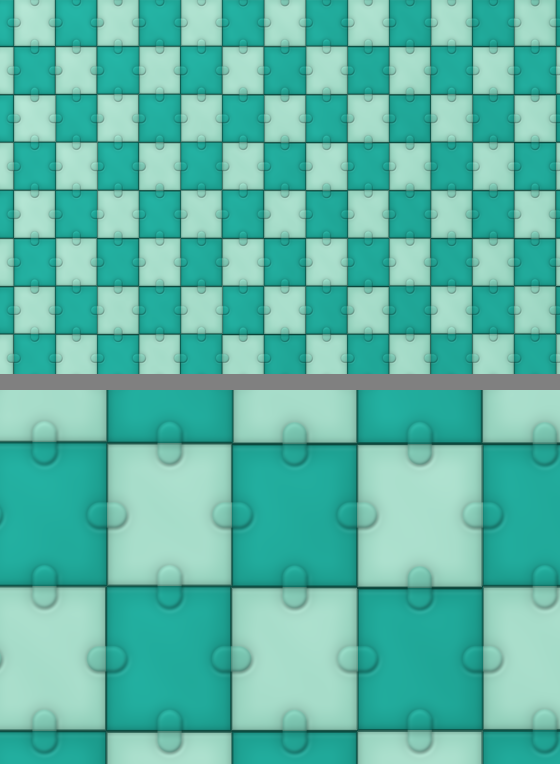
Top: the whole. Bottom: its middle third, enlarged.
This pattern is drawn by a Shadertoy shader. Its source:

```glsl
// Checkerboard of padded mint and teal puzzle tiles joined by raised rounded tabs

const vec2 REPEATS = vec2(13.43, 7.80);     // tiles across and down the canvas
const vec2 GRID_OFFSET = vec2(0.332, 0.831);
const vec2 TILE_SIZE = vec2(0.872, 1.0);    // proportions of one tile

const vec3 MINT_LIT = vec3(0.70, 0.895, 0.825);
const vec3 MINT_SHADE = vec3(0.55, 0.80, 0.715);
const vec3 TEAL_LIT = vec3(0.14, 0.70, 0.64);
const vec3 TEAL_SHADE = vec3(0.10, 0.59, 0.53);
const vec3 TAB_TINT = vec3(0.30, 0.67, 0.59);
const vec3 SEAM_COLOR = vec3(0.03, 0.24, 0.20);

float hash(vec2 p) {
    vec3 q = fract(p.xyx * vec3(0.1031, 0.1030, 0.0973));
    q += dot(q, q.yzx + 33.33);
    return fract((q.x + q.y) * q.z);
}

// Slow unevenness of the padding
float undulation(vec2 p) {
    return 0.5 * sin(p.x * 2.3 + 1.7 * sin(p.y * 1.9))
         + 0.3 * sin(p.y * 4.1 + 1.3 * sin(p.x * 3.7))
         + 0.2 * sin((p.x + p.y) * 7.3);
}

float softBand(float d, float width) {
    return exp(-d * d / (width * width));
}

// Offset from the nearest point of a segment centred on the origin
vec2 fromSegment(vec2 p, vec2 halfSegment) {
    return p - clamp(p, -halfSegment, halfSegment);
}

// Shades one tab; returns its coverage through the last argument
vec3 addTab(vec3 color, vec2 p, vec2 halfSegment, float radius,
            float isTeal, float seed, float pixel, out float coverage) {
    vec2 offset = fromSegment(p, halfSegment);
    float d = length(offset) - radius;
    vec2 normal = offset / max(length(offset), 0.001);
    float facing = dot(normal, normalize(vec2(-0.35, 1.0)));
    coverage = 1.0 - smoothstep(-pixel, pixel, d);

    // Tinted body with a rounded crown
    float tint = mix(0.14 + 0.34 * seed, 0.12 * seed, isTeal);
    color = mix(color, TAB_TINT, coverage * tint);
    color *= 1.0 + 0.05 * coverage * facing * smoothstep(-radius, 0.0, d);

    // Pressed outline, dark crescent below and glint beyond it
    float crescent = 0.05 + 0.17 * max(-facing, 0.0) + 0.05 * abs(normal.x);
    color *= 1.0 - crescent * softBand(d, 0.016);
    color *= 1.0 - 0.06 * softBand(max(d, 0.0), 0.06) * (1.0 - coverage);
    color += 0.05 * softBand(d - 0.027, 0.014) * max(-facing, 0.0);
    return color + 0.035 * softBand(d + 0.02, 0.014) * max(facing, 0.0);
}

// Dark hairline at distance d from a seam
float seamLine(float d, float halfWidth, float pixel) {
    return 1.0 - smoothstep(halfWidth - 0.5 * pixel, halfWidth + pixel, d);
}

vec3 tileColor(vec2 tile, vec2 local, vec2 grid, vec2 uv, float isTeal) {
    // Padding falls away toward the borders and the lower right
    vec2 edge = (0.5 - abs(local)) * TILE_SIZE;
    float pillow = smoothstep(0.0, 0.20, edge.x) * smoothstep(0.0, 0.20, edge.y);
    float lit = 0.28 + 0.45 * pillow + 0.12 * undulation(grid * 1.6);
    lit += 0.16 * dot(local, vec2(-0.6, 0.8)) + 0.12 * (hash(tile) - 0.5);
    lit += 0.30 * (0.55 - uv.x) + 0.16 * (uv.y - 0.4);
    vec3 shade = mix(MINT_SHADE, TEAL_SHADE, isTeal);
    vec3 bright = mix(MINT_LIT, TEAL_LIT, isTeal);
    return mix(shade, bright, clamp(lit, -0.1, 1.1));
}

void mainImage(out vec4 fragColor, in vec2 fragCoord) {
    vec2 uv = fragCoord / iResolution.xy;
    vec2 grid = uv * REPEATS - GRID_OFFSET;
    float pixel = REPEATS.y / iResolution.y;

    // Small misalignment of each seam, fading out toward tile centres
    vec2 nearEdge = smoothstep(0.2, 0.5, abs(fract(grid) - 0.5));
    vec2 column = vec2(floor(grid.x), floor(grid.y + 0.5));
    vec2 row = vec2(floor(grid.x + 0.5), floor(grid.y));
    vec2 seeds = vec2(hash(row + 71.0), hash(column + 37.0));
    grid += 0.016 * (seeds - 0.5) * nearEdge;

    vec2 tile = floor(grid);
    vec2 local = grid - tile - 0.5;
    vec2 toSeam = fract(grid + 0.5) - 0.5;
    float isTeal = mod(tile.x + tile.y, 2.0);
    vec3 color = tileColor(tile, local, grid, uv, isTeal);

    // Tabs across upright and level seams
    float sideTab, levelTab;
    vec2 sidePoint = vec2(toSeam.x, local.y) * TILE_SIZE;
    vec2 levelPoint = vec2(local.x, toSeam.y) * TILE_SIZE;
    color = addTab(color, sidePoint, vec2(0.050, 0.0), 0.088,
                   isTeal, seeds.x, pixel, sideTab);
    color = addTab(color, levelPoint, vec2(0.0, 0.064), 0.084,
                   isTeal, seeds.y, pixel, levelTab);

    // Soft creases, then hairline seams that weaken over the tabs
    vec2 gap = abs(toSeam) * TILE_SIZE;
    color *= 1.0 - 0.10 * softBand(gap.x, 0.035) - 0.12 * softBand(gap.y, 0.035);
    color += 0.03 * softBand(toSeam.y + 0.035, 0.015) * (1.0 - levelTab);
    float upright = seamLine(gap.x, 0.006, pixel) * mix(0.50, 0.75, seeds.x);
    float level = seamLine(gap.y, 0.008, pixel) * mix(0.65, 0.90, seeds.y);
    upright *= 1.0 - 0.65 * sideTab;
    level *= 1.0 - 0.55 * levelTab;
    color = mix(color, SEAM_COLOR, max(upright, level));

    fragColor = vec4(clamp(color, 0.0, 1.0), 1.0);
}
```
